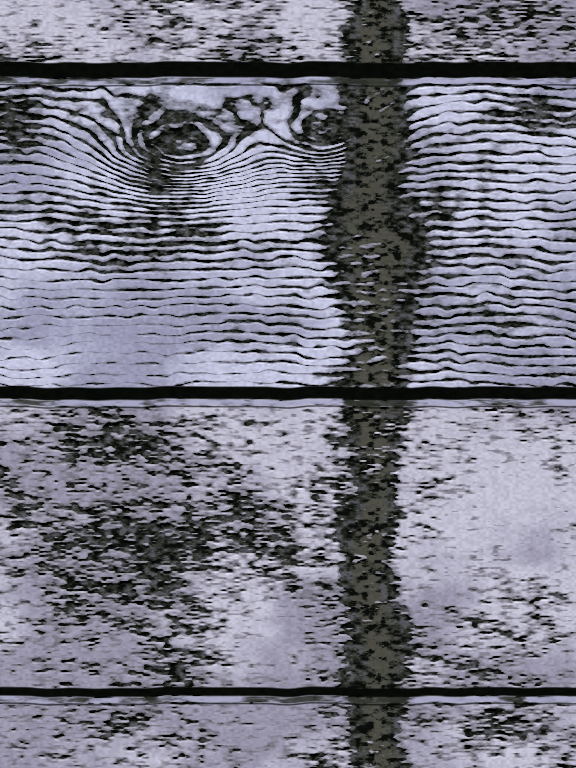
This texture is drawn by a WebGL 2 fragment shader. Its source:

```glsl
#version 300 es
precision highp float;
// Weathered clapboards: peeling lilac paint over dark wood, split by three black seams.
// A wear field (stains, ribs, flakes) is thresholded into paint or bare wood,
// then lit from above by comparing the field with itself slightly higher up.
uniform vec2 u_resolution;
out vec4 outColor;

const vec3 PAINT_PALE = vec3(0.76, 0.77, 0.87);
const vec3 PAINT_MID  = vec3(0.60, 0.60, 0.71);
const vec3 PAINT_GRIME = vec3(0.45, 0.45, 0.51);
const vec3 WOOD_GREY  = vec3(0.33, 0.33, 0.36);
const vec3 WOOD_DARK  = vec3(0.19, 0.20, 0.18);
const vec3 WOOD_BLACK = vec3(0.04, 0.05, 0.04);
const vec3 STREAK_OLIVE = vec3(0.30, 0.30, 0.27);
const float RIBS = 80.0;         // grain ribs per canvas height
const float BASE_WEAR = 0.27;
const float STREAK_X = 0.65;     // centre of the vertical damp streak
const float LIP = 0.009;         // pale board edge below each seam
// Seams: height, half thickness
const vec2 SEAMS[3] = vec2[3](vec2(0.909, 0.0100), vec2(0.488, 0.0080), vec2(0.099, 0.0055));
// Patches: centre x, y and radius x, y
const vec4 STAINS[11] = vec4[11](
  vec4(0.02, 0.83, 0.10, 0.06), vec4(0.30, 0.81, 0.12, 0.055), vec4(0.56, 0.80, 0.09, 0.06),
  vec4(0.28, 0.68, 0.18, 0.04), vec4(0.73, 0.67, 0.07, 0.08), vec4(0.29, 0.98, 0.05, 0.05),
  vec4(0.49, 0.29, 0.07, 0.06), vec4(0.30, 0.34, 0.22, 0.11), vec4(0.87, 0.275, 0.04, 0.025),
  vec4(0.92, 0.845, 0.09, 0.02), vec4(0.59, 0.36, 0.04, 0.14));
const vec4 SOUND[6] = vec4[6](
  vec4(0.45, 0.72, 0.08, 0.04), vec4(0.47, 0.39, 0.07, 0.06), vec4(0.48, 0.15, 0.10, 0.05),
  vec4(0.86, 0.36, 0.15, 0.13), vec4(0.15, 0.55, 0.25, 0.06), vec4(0.52, 0.97, 0.07, 0.05));

float hash(vec2 p) { return fract(sin(dot(p, vec2(127.1, 311.7))) * 43758.5453); }

float noise(vec2 p) {
  vec2 i = floor(p), f = fract(p);
  f = f * f * (3.0 - 2.0 * f);
  return mix(mix(hash(i), hash(i + vec2(1, 0)), f.x),
             mix(hash(i + vec2(0, 1)), hash(i + vec2(1, 1)), f.x), f.y);
}

float fbm(vec2 p) {
  float sum = 0.0, amp = 0.5;
  for (int i = 0; i < 4; i++) {
    sum += amp * noise(p);
    p = p * 2.03 + 17.3;
    amp *= 0.5;
  }
  return sum / 0.9375;
}

float patchAt(vec2 uv, vec4 s) {
  vec2 e = (uv - s.xy) / s.zw;
  return exp(-dot(e, e));
}

float upperBoard(float y) { return step(SEAMS[1].x, y) * step(y, SEAMS[0].x); }

// Damp streak: 1 inside, fading at ragged edges
float streak(vec2 uv, float spread) {
  float ragged = (fbm(uv * vec2(14.0, 22.0)) - 0.5) * 0.06;
  float width = 0.05 + 0.04 * patchAt(uv, vec4(uv.x, 0.65, 1.0, 0.09));
  return 1.0 - smoothstep(0.6, 1.3, abs(uv.x - STREAK_X + ragged) / (width * spread));
}

// Ribs run level, bending into nested whorls near the top of the upper board
float ribs(vec2 uv) {
  float phase = uv.y * RIBS + 1.6 * fbm(uv * vec2(5.0, 9.0)) + 0.5 * noise(uv * vec2(45.0, 60.0));
  phase += 9.0 * patchAt(uv, vec4(0.32, 0.80, 0.14, 0.055));
  phase += 7.0 * patchAt(uv, vec4(0.57, 0.82, 0.10, 0.05));
  float ridge = abs(2.0 * fract(phase) - 1.0);
  return ridge * ridge;
}

float wear(vec2 uv) {
  vec2 q = uv * vec2(0.75, 1.0);
  float w = BASE_WEAR + 0.75 * (fbm(q * vec2(9.0, 14.0)) - 0.5);
  for (int i = 0; i < 11; i++) w += 0.30 * patchAt(uv, STAINS[i]);
  for (int i = 0; i < 6; i++) w -= 0.28 * patchAt(uv, SOUND[i]);
  w += 0.5 * streak(uv, 1.0);
  float grit = 0.65 * (noise(q * vec2(110.0, 380.0)) - 0.5);
  float ribbed = mix(0.2, 1.0, upperBoard(uv.y));
  return w + mix(grit, 0.6 * (ribs(uv) - 0.38), ribbed) + 0.8 * (fbm(q * vec2(65.0, 120.0)) - 0.5);
}

float bare(float w) { return smoothstep(0.38, 0.54, w); }

void main() {
  vec2 uv = gl_FragCoord.xy / u_resolution;
  vec2 q = uv * vec2(0.75, 1.0);
  float w = wear(uv), exposed = bare(w);

  // Paint, dirtier where the wear is about to break through
  vec3 paint = mix(PAINT_MID, PAINT_PALE, smoothstep(0.35, 0.62, fbm(q * vec2(7.0, 10.0) + 3.0)));
  paint = mix(paint, PAINT_GRIME, 0.85 * smoothstep(0.12, 0.42, w));
  paint *= mix(vec3(0.99, 0.97, 0.94), vec3(1.0), upperBoard(uv.y));

  // Bare wood, greyer in specks and olive inside the streak
  float speck = fbm(q * vec2(120.0, 190.0) + 8.0);
  vec3 wood = mix(WOOD_BLACK, WOOD_DARK, smoothstep(0.28, 0.55, speck));
  wood = mix(wood, WOOD_GREY, smoothstep(0.50, 0.72, speck));
  wood = mix(wood, STREAK_OLIVE, streak(uv, 0.55) * smoothstep(0.3, 0.6, speck));

  // Flake relief: bright upper rims, shadows under overhanging paint
  float relief = bare(wear(uv + vec2(0.0, 0.003))) - exposed;
  vec3 color = mix(paint, wood, exposed) + 0.10 * relief;
  color *= 0.93 + 0.14 * noise(q * vec2(260.0, 330.0));

  // Seams with a pale lip and a thin shadow line beneath
  float wobble = 0.003 * (noise(vec2(uv.x * 24.0, 2.0)) - 0.5);
  for (int i = 0; i < 3; i++) {
    float offset = uv.y - SEAMS[i].x + wobble;
    float below = -offset - SEAMS[i].y;
    float lip = smoothstep(0.0, 0.002, below) * (1.0 - smoothstep(LIP - 0.002, LIP, below));
    float lipWear = smoothstep(0.45, 0.7, fbm(q * vec2(30.0, 90.0)) + 0.3 * streak(uv, 1.0));
    color = mix(color, mix(PAINT_MID * 1.1, WOOD_DARK, lipWear), 0.85 * lip);
    color *= 1.0 - 0.6 * (1.0 - smoothstep(0.0, 0.002, abs(below - LIP - 0.001)));
    float gap = 1.0 - smoothstep(-0.0015, 0.0015, abs(offset) - SEAMS[i].y);
    color = mix(color, WOOD_BLACK * (0.3 + 0.9 * speck), gap);
  }
  outColor = vec4(clamp(color, 0.0, 1.0), 1.0);
}
```
